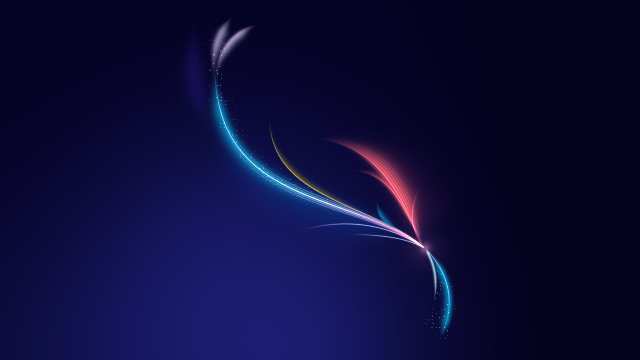
Reproduce this background procedurally as a Shadertoy shader.

```glsl
#define SEGMENTS 28
#define STRANDS 5
#define STRAND_SPREAD .011
#define HAIR .0017
#define SPARK_CELL .0105
#define SPARK_DENSITY .36
#define HATCH_COUNT 110.
#define HUB vec2(1.181, .31)

const vec3 NIGHT = vec3(.018, .006, .135);
const vec3 ROYAL = vec3(.085, .105, .3);
const vec3 DEEP_BLUE = vec3(.05, .2, .54);
const vec3 CYAN = vec3(.04, .5, .71);
const vec3 ICE = vec3(.7, .88, .96);
const vec3 LAVENDER = vec3(.68, .62, .78);
const vec3 CORAL = vec3(.86, .32, .4);
const vec3 PINK = vec3(1, .6, .68);
const vec3 OLIVE = vec3(.46, .46, .18);
const vec3 GOLD = vec3(1, .72, .42);

vec2 hash2(vec2 cell) {
    return fract(sin(vec2(dot(cell, vec2(127.1, 311.7)), dot(cell, vec2(269.5, 183.3)))) * 43758.5);
}

vec2 cubic(vec2 a, vec2 b, vec2 c, vec2 d, float t) {
    float u = 1. - t;
    return u * u * u * a + 3. * u * t * (u * b + t * c) + t * t * t * d;
}

// Signed distance (positive on the left) and parameter along a cubic
vec2 curve(vec2 p, vec2 a, vec2 b, vec2 c, vec2 d) {
    vec2 start = a, best = vec2(9, 0);
    for (int i = 1; i <= SEGMENTS; i++) {
        vec2 end = cubic(a, b, c, d, float(i) / float(SEGMENTS));
        vec2 e = end - start, g = p - start;
        float h = clamp(dot(g, e) / dot(e, e), 0., 1.);
        float dist = length(g - e * h);
        if (dist < abs(best.x)) {
            float side = e.x * g.y < e.y * g.x ? -1. : 1.;
            best = vec2(dist * side, (float(i) - 1. + h) / float(SEGMENTS));
        }
        start = end;
    }
    return best;
}

float taper(float t, float rise, float fall) {
    return smoothstep(0., rise, t) * (1. - smoothstep(1. - fall, 1., t));
}

// Soft ribbon with its own width on each side
float band(vec2 s, float left, float right, float rise, float fall) {
    float fade = taper(s.y, rise, fall);
    float d = s.x / ((s.x > 0. ? left : right) * mix(.25, 1., fade));
    return fade * exp(-d * d);
}

float hair(vec2 s, float rise, float fall) {
    float d = s.x / max(HAIR, .6 / iResolution.y);
    return taper(s.y, rise, fall) * exp(-d * d);
}

float glow(vec2 p, vec2 center, vec2 size) {
    vec2 d = (p - center) / size;
    return exp(-dot(d, d));
}

float sparkles(vec2 p) {
    vec2 cell = floor(p / SPARK_CELL), r = hash2(cell);
    float d = length(fract(p / SPARK_CELL) - .25 - .5 * r);
    float size = .08 + .12 * r.y;
    return step(hash2(cell + 17.).x, SPARK_DENSITY) * (1. - smoothstep(size - .06, size + .08, d));
}

void mainImage(out vec4 fragColor, in vec2 fragCoord) {
    vec2 p = fragCoord / iResolution.y;

    // Night sky with a blue pool, wider on the left
    vec3 col = NIGHT * (1. - .2 * smoothstep(.9, 1.7, p.x));
    col += ROYAL * glow(p, vec2(.78, 0), vec2(p.x < .78 ? .78 : .4, .48));
    col += ROYAL * .28 * glow(p, vec2(.6, .42), vec2(.34, .32));

    // Main blue sweep and lower tail
    vec2 sweep = curve(p, vec2(.597, .825), vec2(.59, .42), vec2(.98, .47), HUB);
    vec2 tail = curve(p, HUB, vec2(1.25, .24), vec2(1.27, .15), vec2(1.22, .056));
    col = mix(col, DEEP_BLUE, .62 * band(sweep, .022, .072, .45, .3));
    col = mix(col, CYAN, .92 * band(sweep, .016, .021, .14, .65));
    col = mix(col, CYAN, .95 * band(tail, .009, .014, .3, .2));
    col += ICE * .42 * (hair(sweep, .15, .5) + hair(tail, .05, .6));

    // Bright strands gathering toward the hub
    for (int i = 0; i < STRANDS; i++) {
        float k = float(i) / float(STRANDS - 1);
        float offset = (2. * k - 1.) * STRAND_SPREAD * sin(3.1416 * sweep.y);
        col += mix(CORAL, GOLD, k) * .42 * hair(sweep - vec2(offset, 0), .75 + .2 * k, .03);
    }
    col += PINK * .35 * band(sweep, .005, .007, .95, .03);

    // Pale plumes at the crown beside a dim veil
    vec2 veil = curve(p, vec2(.6, .62), vec2(.52, .74), vec2(.54, .85), vec2(.54, .97));
    vec2 plumeA = curve(p, vec2(.595, .77), vec2(.585, .87), vec2(.61, .91), vec2(.645, .955));
    vec2 plumeB = curve(p, vec2(.6, .77), vec2(.6, .86), vec2(.65, .91), vec2(.714, .932));
    col += vec3(.05, .035, .14) * band(veil, .03, .025, .4, .5);
    col = mix(col, LAVENDER, .8 * band(plumeA, .01, .015, .5, .35));
    col = mix(col, LAVENDER, .92 * band(plumeB, .006, .014, .5, .3));

    // Hatched olive ribbon with a golden edge
    vec2 ribbon = curve(p, vec2(.748, .675), vec2(.75, .49), vec2(.93, .45), vec2(1.08, .375));
    float hatch = .8 + .2 * sin(6.2832 * HATCH_COUNT * ribbon.y);
    col = mix(col, OLIVE, .8 * hatch * band(ribbon, .011, .002, .35, .5));
    col += mix(OLIVE, GOLD, ribbon.y) * .55 * hair(ribbon, .15, .3);

    // Coral plumes: crisp inside, feathered outside
    vec2 coral = curve(p, vec2(1.175, .315), vec2(1.12, .44), vec2(1.06, .6), vec2(.875, .616));
    vec2 lower = curve(p, vec2(1.165, .335), vec2(1.12, .43), vec2(1.08, .53), vec2(.97, .526));
    col += CORAL * .15 * band(coral, .025, .085, .2, .6);
    col = mix(col, CORAL, .92 * band(coral, .008, .034, .35, .5));
    col = mix(col, CORAL, .75 * band(lower, .006, .016, .3, .5));
    for (int i = 0; i < STRANDS; i++) {
        float k = float(i), offset = .007 * k * sin(3.1416 * coral.y);
        col += PINK * .4 / (1. + k) * hair(coral + vec2(offset, 0), .15, .6);
    }
    col += PINK * .3 * hair(lower, .1, .6);

    // Fine arcs and sprouts around the hub
    vec2 arcA = curve(p, vec2(.82, .355), vec2(.94, .395), vec2(1.07, .385), HUB);
    vec2 arcB = curve(p, vec2(.965, .35), vec2(1.04, .347), vec2(1.12, .345), HUB);
    vec2 spur = curve(p, HUB, vec2(1.215, .26), vec2(1.215, .2), vec2(1.203, .15));
    vec2 sprout = curve(p, vec2(1.11, .36), vec2(1.06, .38), vec2(1.045, .41), vec2(1.046, .45));
    vec2 wisp = curve(p, HUB, vec2(1.13, .37), vec2(1.14, .43), vec2(1.17, .49));
    col += mix(ICE, PINK, .4) * .62 * (hair(arcA, .5, .05) + hair(arcB, .5, .05));
    col = mix(col, ICE, .85 * band(spur, .003, .004, .1, .5));
    col = mix(col, CYAN, .85 * band(sprout, .003, .01, .3, .5));
    col += CORAL * .5 * hair(wisp, .1, .5);
    col += PINK * (.4 * glow(p, HUB, vec2(.014)) + .1 * glow(p, HUB, vec2(.05)));

    // Dust along the sweep, crown and tail
    float dust = .4 * band(sweep, .04, .018, .1, .6) + .6 * band(tail, .02, .05, .6, .05);
    dust += .6 * glow(p, vec2(.6, .82), vec2(.03, .08));
    col += ICE * .65 * dust * sparkles(p);

    fragColor = vec4(clamp(col, 0., 1.), 1);
}
```
